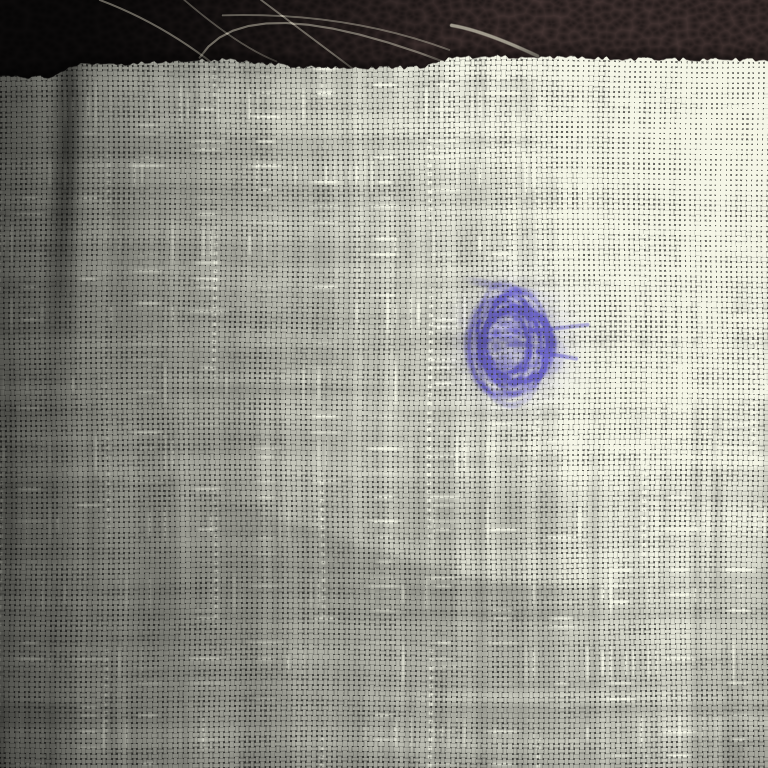
Reproduce this texture procedurally as a WebGL 2 fragment shader.

```glsl
#version 300 es
precision highp float;
// Loosely woven linen with a violet ink scribble, lying on dark leather.
uniform vec2 u_resolution;
out vec4 fragColor;

#define THREADS 150.0
#define WEAVE_DEPTH 0.62
#define SLUB_GAIN 0.30
#define STITCH_GAP 0.14
#define STITCH_PITCH 0.0115
#define LEATHER_SCALE 85.0
#define INK_CENTER vec2(0.664, 0.548)
#define INK_LOOPS 13
#define LINEN vec3(1.0, 1.005, 0.945)
#define INK vec3(0.36, 0.33, 0.80)

float hash(vec2 p) {
  vec3 q = fract(vec3(p.xyx) * 0.1031);
  q += dot(q, q.yzx + 33.33);
  return fract((q.x + q.y) * q.z);
}

float noise(vec2 p) {
  vec2 i = floor(p), f = fract(p);
  f = f * f * (3.0 - 2.0 * f);
  return mix(mix(hash(i), hash(i + vec2(1, 0)), f.x),
             mix(hash(i + vec2(0, 1)), hash(i + vec2(1, 1)), f.x), f.y);
}

// Distance to the nearest scattered cell point
float cellular(vec2 p) {
  vec2 i = floor(p);
  float d = 1.0;
  for (int k = 0; k < 9; k++) {
    vec2 c = i + vec2(k % 3 - 1, k / 3 - 1);
    d = min(d, length(c + vec2(hash(c), hash(c + 41.7)) - p));
  }
  return d;
}

float segment(vec2 p, vec2 a, vec2 b) {
  vec2 ab = b - a;
  return length(p - a - ab * clamp(dot(p - a, ab) / dot(ab, ab), 0.0, 1.0));
}

// Soft strand along a quadratic curve
float strand(vec2 p, vec2 a, vec2 b, vec2 c, float width) {
  float d = 1.0;
  vec2 last = a;
  for (int k = 1; k <= 12; k++) {
    float t = float(k) / 12.0;
    vec2 next = mix(mix(a, b, t), mix(b, c, t), t);
    d = min(d, segment(p, last, next));
    last = next;
  }
  return 1.0 - smoothstep(width * 0.4, width + 0.0008, d);
}

// Thick yarn pieces running along x, one candidate per cell
float slub(vec2 p, vec2 cells, float seed) {
  vec2 g = p * cells, id = floor(g), f = fract(g) - 0.5;
  float r = hash(id + seed);
  float reach = 0.15 + 0.3 * hash(id + seed + 9.0);
  float body = smoothstep(reach, reach * 0.3, abs(f.x)) * exp(-f.y * f.y * 22.0);
  return body * smoothstep(0.72, 1.0, r);
}

float clothEdge(float x) {
  return 0.899 + 0.017 * smoothstep(0.06, 0.11, x) + 0.006 * smoothstep(0.15, 0.26, x)
    - 0.010 * smoothstep(0.28, 0.42, x) + 0.014 * smoothstep(0.54, 0.60, x)
    - 0.004 * smoothstep(0.66, 0.94, x);
}

// Broad light from the upper right, folds and the slanted shadow
float clothLight(vec2 p) {
  float l = 0.30 + (0.42 + 0.37 * p.y) * pow(p.x, 0.75);
  l -= 0.13 * smoothstep(0.84, 1.02, p.x) * (1.2 - 0.7 * p.y);
  float foldX = 0.078 + 0.014 * (p.y - 0.5) + 0.006 * sin(p.y * 9.0);
  l *= 1.0 - (0.10 + 0.38 * smoothstep(0.45, 0.85, p.y)) * exp(-pow((p.x - foldX) / 0.018, 2.0));
  l *= mix(0.85, 1.0, smoothstep(0.0, 0.11, p.x));
  float slant = p.y - 0.335 + 0.25 * (p.x - 0.3) + 0.008 * sin(p.x * 14.0);
  float span = smoothstep(0.24, 0.40, p.x) * (1.0 - smoothstep(0.62, 0.85, p.x));
  l *= 1.0 - 0.14 * span * smoothstep(0.01, -0.01, slant) * smoothstep(-0.16, 0.0, slant);
  return l * (0.94 + 0.12 * noise(p * 5.0));
}

float inkCover(vec2 p) {
  vec2 q = (p - INK_CENTER) / vec2(0.068, 0.085);
  float grain = noise(p * vec2(110, 260));
  float core = exp(-dot(q * vec2(1.1, 1.35) - vec2(0.05, 0.1), q * vec2(1.1, 1.35) - vec2(0.05, 0.1)) * 1.4);
  float strokes = 0.0;
  for (int k = 0; k < INK_LOOPS; k++) {
    float s = float(k);
    vec2 off = vec2(hash(vec2(s, 3)) - 0.5, hash(vec2(s, 7)) - 0.55) * vec2(0.5, 0.9);
    vec2 radius = vec2(0.45 + 0.45 * hash(vec2(s, 11)), 0.3 + 0.5 * hash(vec2(s, 15)));
    float ring = abs(length((q - off) / radius) - 1.0) * radius.y;
    strokes += 0.42 * smoothstep(0.08, 0.015, ring) * (0.4 + 0.6 * noise(q * 3.0 + s * 5.0));
  }
  strokes *= smoothstep(1.45, 0.75, length(q));
  float tails = smoothstep(0.004, 0.001, segment(p, vec2(0.69, 0.569), vec2(0.765, 0.577)))
    + smoothstep(0.004, 0.001, segment(p, vec2(0.70, 0.542), vec2(0.75, 0.533)));
  float arc = smoothstep(0.008, 0.002, abs(p.y - 0.627 + 0.2 * (p.x - 0.65))) * smoothstep(0.055, 0.02, abs(p.x - 0.655));
  return clamp(core * (0.25 + 0.55 * grain) + strokes * 0.75 + tails * 0.45 + arc * 0.3, 0.0, 0.9);
}

void main() {
  vec2 p = gl_FragCoord.xy / u_resolution;
  float px = 1.0 / u_resolution.y;

  // Leather
  float pores = cellular(p * LEATHER_SCALE * vec2(1.0, 1.25));
  vec3 color = mix(vec3(0.035, 0.03, 0.03), vec3(0.20, 0.155, 0.15), smoothstep(0.05, 0.75, p.x));
  color *= 0.70 + 0.65 * pores;

  // Loose strands above the hem
  float loose = 0.55 * strand(p, vec2(0.13, 1.0), vec2(0.21, 0.97), vec2(0.28, 0.915), 0.0013);
  loose += 0.6 * strand(p, vec2(0.26, 0.925), vec2(0.32, 1.02), vec2(0.59, 0.915), 0.0014);
  loose += 0.55 * strand(p, vec2(0.34, 1.0), vec2(0.38, 0.97), vec2(0.46, 0.91), 0.0012);
  loose += 0.4 * strand(p, vec2(0.24, 1.0), vec2(0.31, 0.94), vec2(0.36, 0.92), 0.0011);
  loose += 0.5 * strand(p, vec2(0.29, 0.98), vec2(0.45, 0.985), vec2(0.585, 0.935), 0.0012);
  loose += 0.9 * strand(p, vec2(0.588, 0.967), vec2(0.63, 0.96), vec2(0.70, 0.927), 0.0026);
  color = mix(color, vec3(0.68, 0.66, 0.60), min(loose, 1.0));

  // Woven threads: x holds the warp, y the weft
  vec2 bend = 0.0016 * vec2(sin(p.y * 13.0 + p.x * 5.0), sin(p.x * 11.0 + p.y * 4.0));
  vec2 t = (p + bend) * THREADS, id = floor(t), f = abs(fract(t) - 0.5);
  vec2 width = 0.24 + 0.20 * vec2(noise(vec2(id.x * 3.1, p.y * 12.0)), noise(vec2(id.y * 3.7 + 80.0, p.x * 12.0)));
  float soft = max(0.11, THREADS * px * 0.5);
  vec2 yarn = 1.0 - smoothstep(width - soft, width + soft, f);
  float over = mod(id.x + id.y, 2.0);
  float cover = max(yarn.x * mix(0.78, 1.0, over), yarn.y * mix(1.0, 0.78, over));
  float weave = mix(1.0 - WEAVE_DEPTH, 1.14, cover);
  float streaks = 0.86 + 0.16 * noise(vec2(p.x * 75.0, p.y * 3.0)) + 0.16 * noise(vec2(p.x * 3.0, p.y * 65.0 + 30.0));

  // Slubs and dotted stitch columns
  float slubs = slub(p, vec2(13, 95), 2.0) + 0.8 * slub(p.yx, vec2(11, 100), 31.0);
  float column = abs(mod(p.x + bend.x + 0.5 * STITCH_GAP, STITCH_GAP) - 0.5 * STITCH_GAP);
  float dots = smoothstep(-0.2, 0.7, sin(p.y * 6.2832 / STITCH_PITCH));
  float gate = smoothstep(0.45, 0.8, noise(vec2(floor(p.x / STITCH_GAP + 0.5) * 7.3, p.y * 9.0)));
  slubs += 1.1 * dots * gate * smoothstep(0.004, 0.001, column);

  float shade = clothLight(p) * (weave * streaks + SLUB_GAIN * slubs);
  vec3 cloth = LINEN * min(shade, 0.96);
  cloth *= mix(vec3(1), INK * 1.12, inkCover(p) * (0.55 + 0.45 * cover));

  // Frayed hem
  float hem = clothEdge(p.x) + 0.005 * (noise(vec2(p.x * 190.0, 2.0)) - 0.5);
  color *= 1.0 - 0.35 * smoothstep(0.02, 0.0, p.y - hem);
  color = mix(color, cloth, smoothstep(px, -px, p.y - hem));
  fragColor = vec4(color, 1.0);
}
```
